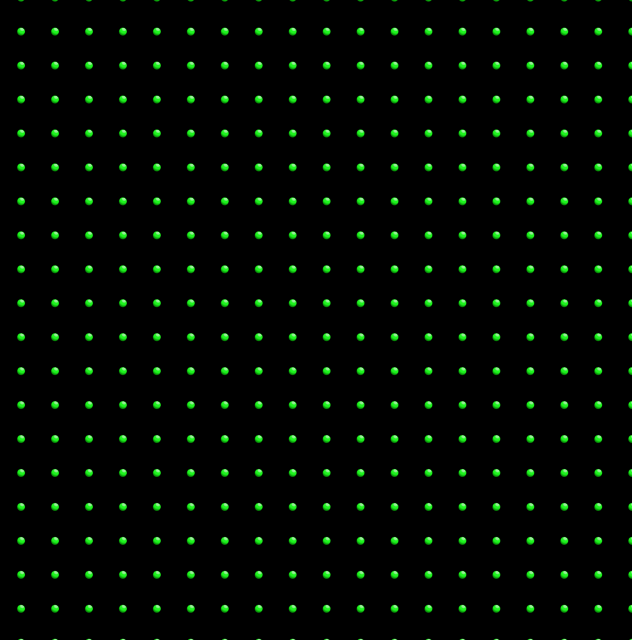
Write a Shadertoy shader that draws this pattern.

```glsl
// Square lattice of small glossy green beads on black.

const float PITCH = 0.05305;                // bead spacing, in canvas heights
const float RADIUS = 0.0061;                // bead radius, in canvas heights
const vec2 FIRST_BEAD = vec2(0.0329, 0.0488);
const vec3 LIGHT_DIR = vec3(0.28, 0.66, 0.70);

const vec3 BACKGROUND = vec3(0.0);
const vec3 SHADE_GREEN = vec3(0.03, 0.58, 0.03);
const vec3 BODY_GREEN = vec3(0.12, 0.96, 0.12);
const vec3 GLOSS_GREEN = vec3(0.62, 0.93, 0.62);

// Offset from the nearest lattice point.
vec2 latticeOffset(vec2 p, vec2 origin, float pitch) {
    vec2 cell = (p - origin) / pitch;
    return (fract(cell + 0.5) - 0.5) * pitch;
}

// Unit normal of a hemisphere seen from above, clamped at its rim.
vec3 sphereNormal(vec2 offset, float radius) {
    vec2 n = offset / radius;
    n /= max(1.0, length(n));
    return vec3(n, sqrt(max(0.0, 1.0 - dot(n, n))));
}

// Dark underside, saturated body and a pale sheen towards the light.
vec3 beadColor(vec3 normal, vec3 lightDir) {
    float lit = dot(normal, normalize(lightDir));
    vec3 color = mix(SHADE_GREEN, BODY_GREEN, smoothstep(-0.25, 0.6, lit));
    return mix(color, GLOSS_GREEN, smoothstep(0.72, 1.0, lit));
}

// Antialiased disc coverage.
float discMask(vec2 offset, float radius, float pixel) {
    return 1.0 - smoothstep(-0.75 * pixel, 0.75 * pixel, length(offset) - radius);
}

void mainImage(out vec4 fragColor, in vec2 fragCoord) {
    float pixel = 1.0 / iResolution.y;
    vec2 offset = latticeOffset(fragCoord * pixel, FIRST_BEAD, PITCH);

    vec3 bead = beadColor(sphereNormal(offset, RADIUS), LIGHT_DIR);
    vec3 color = mix(BACKGROUND, bead, discMask(offset, RADIUS, pixel));
    fragColor = vec4(color, 1.0);
}
```
